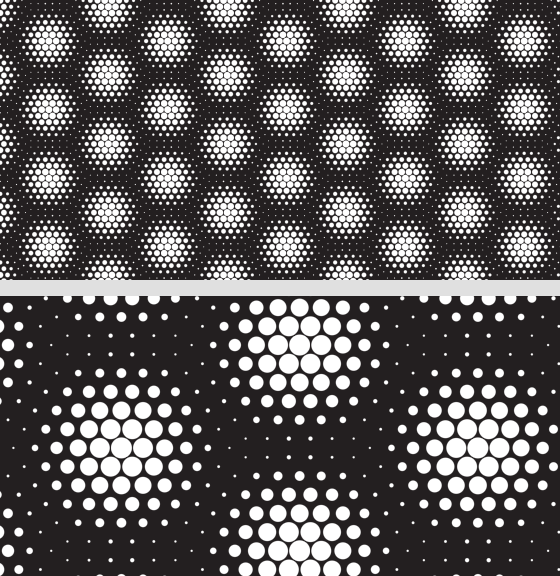
Top: the whole. Bottom: its middle third, enlarged.
Reproduce this pattern procedurally as a Shadertoy shader.

```glsl
// Halftone bursts: hexagonal cells, each holding a hexagon of dots, five rings
// around a centre. Dots shrink outward along a cosine. Two nearest-point lookups
// on triangular lattices find first the cell, then the dot within it.

#define CELL_PITCH 0.245                  // cell spacing, in canvas heights
#define ORIGIN vec2(0.0234, 0.1083)       // one cell centre, from canvas centre
#define ROWS_PER_CELL 11.0                // dot rows across a cell
#define RINGS 5.0                         // dot rings around the centre
#define DOT_MAX 0.485                     // largest radius, in dot spacings
#define DOT_MIN 0.05                      // smallest radius, in dot spacings
#define EDGE_SOFTNESS 0.75                // half width of the edge, in pixels
#define INK vec3(0.137, 0.122, 0.125)
#define PAPER vec3(1.0)

const float SQRT3 = sqrt(3.0);
const float HALF_PI = 1.5707963;

// Nearest point of a centred rectangular lattice with the given box size
vec2 nearestLatticePoint(vec2 p, vec2 box) {
    vec2 corner = box * floor(p / box + 0.5);
    vec2 middle = box * (floor(p / box) + 0.5);
    return distance(p, corner) < distance(p, middle) ? corner : middle;
}

// Dot radius, in dot spacings, at a distance from the cell centre
float dotRadius(float d) {
    float falloff = cos(HALF_PI * min(d / RINGS, 1.0));
    return max(DOT_MAX * falloff, DOT_MIN);
}

void mainImage(out vec4 fragColor, in vec2 fragCoord) {
    vec2 p = (fragCoord - 0.5 * iResolution.xy) / iResolution.y - ORIGIN;

    // Position within the cell, in dot spacings
    float spacing = 2.0 * CELL_PITCH / (SQRT3 * ROWS_PER_CELL);
    vec2 cell = nearestLatticePoint(p, CELL_PITCH * vec2(SQRT3, 1.0));
    vec2 local = (p - cell) / spacing;

    // Nearest dot and signed distance to its rim
    vec2 center = nearestLatticePoint(local, vec2(1.0, SQRT3));
    float rim = distance(local, center) - dotRadius(length(center));

    // Smooth edge
    float soft = EDGE_SOFTNESS / (iResolution.y * spacing);
    float coverage = 1.0 - smoothstep(-soft, soft, rim);
    fragColor = vec4(mix(INK, PAPER, coverage), 1.0);
}
```
